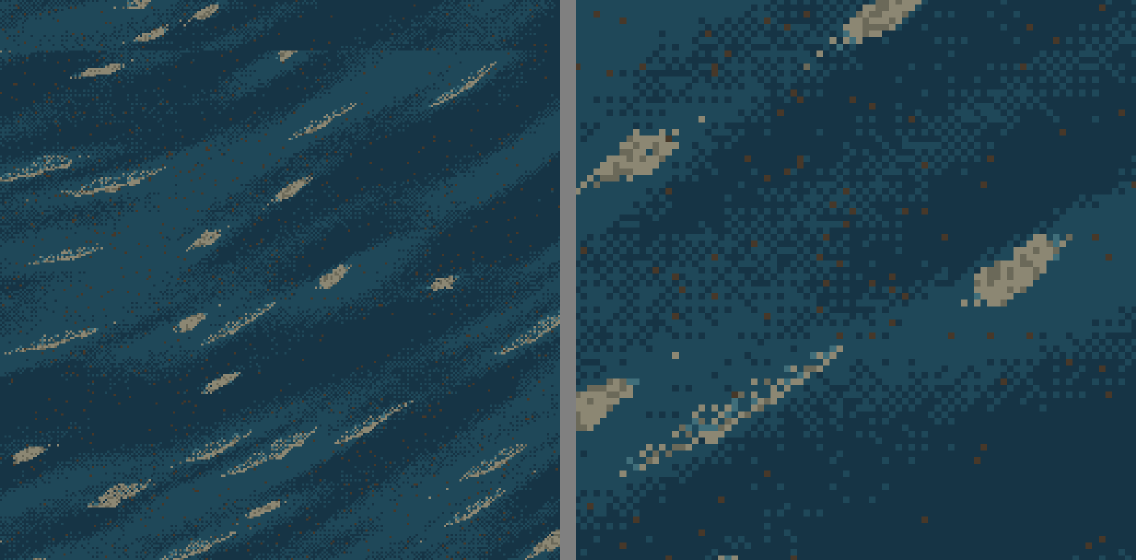
Left, the full canvas; right, a detail of the centre.
A Shadertoy shader for this texture:

```glsl
// Dithered dark water: long teal swells flow up to the right, with tan glints.
// A curved flow space carries stretched noise and scattered lens shapes;
// a mosaic of square cells then dithers them to a handful of flat colours.

#define CELLS 256.0
#define SWELL_SCALE vec2(2.5, 15.0)
#define GLINT_GRID vec2(0.21, 0.092)
#define SEAM_HEIGHT 0.91
#define SPECK_SHARE 0.015
#define DEEP vec3(0.088, 0.203, 0.270)
#define SWELL vec3(0.120, 0.282, 0.350)
#define FOAM vec3(0.25, 0.43, 0.48)
#define RUST vec3(0.28, 0.22, 0.16)
#define TAN vec3(0.55, 0.53, 0.45)
#define SAND vec3(0.42, 0.41, 0.35)

float hash(vec2 p) {
    vec3 a = fract(p.xyx * vec3(0.1031, 0.1030, 0.0973));
    a += dot(a, a.yzx + 33.33);
    return fract((a.x + a.y) * a.z);
}

float noise(vec2 p) {
    vec2 i = floor(p), f = fract(p);
    f = f * f * (3.0 - 2.0 * f);
    vec2 e = vec2(0.0, 1.0);
    return mix(mix(hash(i), hash(i + e.yx), f.x),
               mix(hash(i + e.xy), hash(i + e.yy), f.x), f.y);
}

float bayer2(vec2 a) {
    a = floor(a);
    return fract(a.x * 0.5 + a.y * a.y * 0.75);
}

// Ordered threshold, roughened so that no regular lattice shows
float ditherLevel(vec2 cell) {
    float ordered = bayer2(cell * 0.5) * 0.25 + bayer2(cell);
    return mix(ordered, hash(cell + 71.0), 0.38);
}

// Coordinates along and across the current, steeper towards the right
vec2 flowSpace(vec2 uv) {
    float bend = 0.05 * (noise(uv * 3.2 + 8.0) - 0.5);
    vec2 q = vec2(uv.x + 0.4 * uv.y, uv.y - 0.37 * uv.x - 0.14 * uv.x * uv.x + bend);
    return q + step(SEAM_HEIGHT, uv.y) * vec2(0.13, 0.035);
}

// x: chance of a bright cell, y: soft glow around, z: lens coverage
vec3 glints(vec2 q) {
    vec3 result = vec3(0.0);
    vec2 home = floor(q / GLINT_GRID);
    float ragged = 0.55 + 0.9 * noise(q * vec2(45.0, 100.0));
    for (int j = -1; j <= 1; j++)
    for (int i = -1; i <= 1; i++) {
        vec2 id = home + vec2(i, j);
        vec2 seed = id + 40.0;
        vec2 jitter = vec2(hash(seed), hash(seed + 17.3));
        vec2 centre = (id + 0.15 + 0.7 * jitter) * GLINT_GRID;
        float present = step(hash(seed + 31.7), 0.68 - 0.28 * centre.x);
        float size = hash(seed + 53.1);
        float halfLength = mix(0.035, 0.110, size);
        float halfWidth = mix(0.008, 0.016, hash(seed + 67.9));
        vec2 d = q - centre;
        float along = d.x / halfLength;
        float taper = 1.0 + 0.7 * along * (hash(seed + 83.0) - 0.5);
        float width = halfWidth * max(1.0 - along * along, 0.001) * ragged * taper;
        float across = d.y / width;
        float lens = present * (1.0 - smoothstep(0.85, 1.1, abs(across)));
        lens *= step(abs(along), 1.0);
        // Short glints have a solid heart; long ones a bright lower rim
        float rim = (1.0 - smoothstep(-0.6, -0.35, across)) * step(0.3, size);
        float heart = (1.0 - smoothstep(0.35, 0.55, size)) * step(abs(along), 0.6);
        float fill = mix(0.33, 0.92, max(rim, heart));
        // Sparse dots trail off along the current
        vec2 wake = d / vec2(halfLength * 1.3, 0.007);
        float trail = present * 0.24 * exp(-dot(wake, wake));
        vec2 halo = d / vec2(halfLength * 1.8 + 0.06, 0.027);
        float glow = present * exp(-dot(halo, halo));
        result = max(result, vec3(max(lens * fill, trail), glow, lens));
    }
    return result;
}

vec3 waterCell(vec2 cell) {
    vec2 uv = (cell + 0.5) / CELLS;
    vec2 q = flowSpace(uv);
    float level = ditherLevel(cell);
    float grain = hash(cell + 211.0);

    // Swells: broad stippled slopes, with few solid crests
    float swell = 0.64 * noise(q * SWELL_SCALE + 20.0)
                + 0.36 * noise(q * SWELL_SCALE * 1.9 + 5.0);
    vec3 glint = glints(q);
    float tone = smoothstep(0.26, 0.94, swell + 0.30 * glint.y);
    vec3 colour = mix(DEEP, SWELL, step(level, tone * 1.05 - 0.02));

    // Rust specks, gathered loosely in patches
    float patches = 0.4 + 1.2 * noise(uv * 6.0 + 3.0);
    colour = mix(colour, RUST, step(hash(cell + 503.0), SPECK_SHARE * patches));

    // Glints
    float foam = step(grain, 0.22 * glint.z) * step(0.1, glint.z);
    colour = mix(colour, FOAM, foam);
    vec3 bright = mix(TAN, SAND, step(0.72, grain));
    return mix(colour, bright, step(level + 0.01, glint.x));
}

void mainImage(out vec4 fragColor, in vec2 fragCoord) {
    // Four samples smooth the cell edges at any canvas size
    vec3 sum = vec3(0.0);
    for (int k = 0; k < 4; k++) {
        vec2 offset = vec2(k % 2, k / 2) * 0.5 - 0.25;
        vec2 uv = (fragCoord + offset) / iResolution.xy;
        sum += waterCell(floor(uv * CELLS));
    }
    fragColor = vec4(sum * 0.25, 1.0);
}
```
